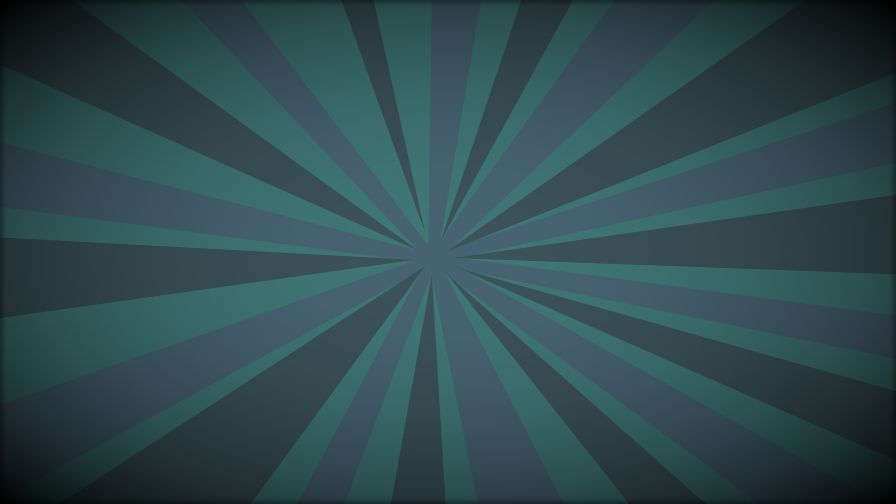
This background is drawn by a Shadertoy shader. Its source:

```glsl
const vec3 BLUE = vec3(0.28, 0.39, 0.45);
const vec3 TEAL = vec3(0.25, 0.47, 0.465);
const vec3 DARK = vec3(0.235, 0.325, 0.35);

// Ray edges in degrees: teal start, dark start, dark end, teal end
const int RAY_COUNT = 10;
const vec4 RAYS[RAY_COUNT] = vec4[RAY_COUNT](
    vec4(-7.5, -2.1, 8.1, 12.3),
    vec4(18.1, 21.7, 35.0, 43.3),
    vec4(54.1, 61.2, 71.5, 80.5),
    vec4(89.2, 102.5, 109.8, 127.3),
    vec4(133.4, 144.1, 156.0, 165.5),
    vec4(172.5, 176.9, 188.0, 199.2),
    vec4(208.5, 213.0, 233.7, 242.0),
    vec4(249.1, 259.9, 273.4, 281.5),
    vec4(297.2, 308.4, 318.4, 323.8),
    vec4(330.9, 336.3, 344.3, 348.4)
);

// Signed distance to the line through the origin, positive on its left
float lineSide(vec2 p, float degrees) {
    float a = radians(degrees);
    return cos(a) * p.y - sin(a) * p.x;
}

// Coverage of a wedge whose two sides are moved inwards by inset
float wedge(vec2 p, float startAngle, float endAngle, float inset, float pixel) {
    float d = min(lineSide(p, startAngle), -lineSide(p, endAngle)) - inset;
    return smoothstep(-0.6 * pixel, 0.6 * pixel, d);
}

vec3 sunburst(vec2 p, float pixel) {
    vec3 color = BLUE;
    for (int i = 0; i < RAY_COUNT; i++) {
        vec4 ray = RAYS[i];
        color = mix(color, TEAL, wedge(p, ray.x, ray.w, 0.0093, pixel));
        color = mix(color, DARK, wedge(p, ray.y, ray.z, 0.0035, pixel));
    }
    return color;
}

// Elliptical falloff that reaches black in the corners
float vignette(vec2 uv) {
    vec2 q = 2.0 * uv - 1.0;
    float d2 = dot(q, q);
    return max(1.0 - 0.3 * d2 - 0.1 * d2 * d2, 0.0);
}

// Thin soft shade along the canvas border
float borderShade(vec2 uv, float aspect) {
    vec2 inner = min(uv, 1.0 - uv) * vec2(aspect, 1.0);
    return mix(0.7, 1.0, smoothstep(0.0, 0.014, min(inner.x, inner.y)));
}

void mainImage(out vec4 fragColor, in vec2 fragCoord) {
    vec2 uv = fragCoord / iResolution.xy;
    float aspect = iResolution.x / iResolution.y;
    vec2 burstCenter = vec2(0.483, 0.486);
    vec2 p = (uv - burstCenter) * vec2(aspect, 1.0);

    vec3 color = sunburst(p, 1.0 / iResolution.y);
    color *= vignette(uv) * borderShade(uv, aspect);
    fragColor = vec4(color, 1.0);
}
```
